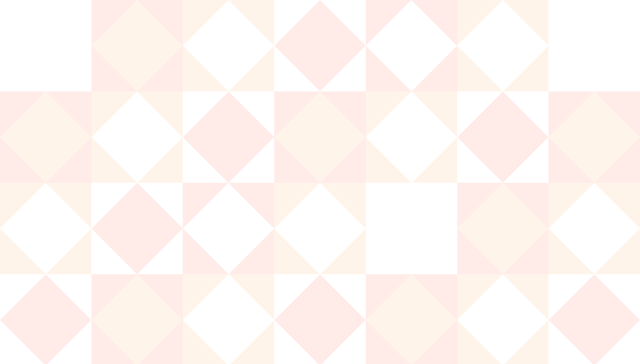
Reproduce this pattern procedurally as a Shadertoy shader.

```glsl
// Pastel patchwork: square tiles with inset diamonds, tinted in diagonal bands.

const float COLUMNS = 7.0;      // tiles across the canvas
const float HALF_DIAGONAL = 0.5; // diamond reach, in tiles
const int SAMPLES = 4;          // antialiasing samples per pixel side
const vec3 WHITE = vec3(1.0);
const vec3 PINK  = vec3(1.0, 0.922, 0.910);
const vec3 CREAM = vec3(1.0, 0.957, 0.918);

vec3 tint(int index) {
    int band = index % 3;
    return band == 0 ? WHITE : band == 1 ? PINK : CREAM;
}

// Signed distance, in the taxicab metric, to a centred diamond.
float diamond(vec2 p) {
    return abs(p.x) + abs(p.y) - HALF_DIAGONAL;
}

// Position is in tiles, measured from the top left corner.
vec3 patchwork(vec2 p) {
    ivec2 tile = ivec2(floor(p));
    int band = tile.x + tile.y;

    // Each diamond takes the next band's tint; even-even tiles stay white.
    bool plain = tile.x % 2 == 0 && tile.y % 2 == 0;
    vec3 inner = plain ? WHITE : tint(band + 1);

    return diamond(fract(p) - 0.5) < 0.0 ? inner : tint(band);
}

void mainImage(out vec4 fragColor, in vec2 fragCoord) {
    float tilesPerPixel = COLUMNS / iResolution.x;
    vec2 corner = vec2(fragCoord.x, iResolution.y - fragCoord.y) - 0.5;

    // Average a regular grid of samples to smooth every edge.
    vec3 sum = vec3(0.0);
    for (int y = 0; y < SAMPLES; y++) {
        for (int x = 0; x < SAMPLES; x++) {
            vec2 offset = (vec2(x, y) + 0.5) / float(SAMPLES);
            sum += patchwork((corner + offset) * tilesPerPixel);
        }
    }
    fragColor = vec4(sum / float(SAMPLES * SAMPLES), 1.0);
}
```
